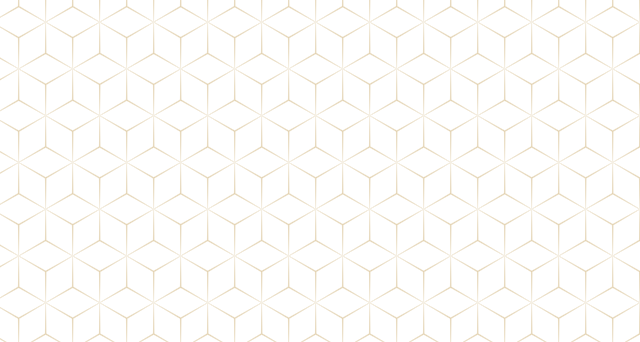
A WebGL 2 fragment shader for this pattern:

```glsl
#version 300 es
precision highp float;
// Tumbling-block cubes in fine beige lines on white, about 12 across by 7.3 rows.
// Each pixel is folded into the hexagonal cell of the nearest six-way crossing,
// where six tapered spokes run from the thin centre to the thicker cell corners.

uniform vec2 u_resolution;
out vec4 fragColor;

// Lengths are fractions of the canvas width.
const float CELL_WIDTH = 0.08438;            // spacing of crossings in a row
const vec2 CROSSING = vec2(0.3667, 0.2806);  // position of one crossing
const float THIN_HALF = 0.00033;             // half line width at a crossing
const float THICK_HALF = 0.00100;            // half line width at a corner
const float JOINT_RADIUS = 0.00145;          // rounding where three lines meet
const float SOFTNESS = 1.25;                 // edge filter, in pixels
const vec3 PAPER = vec3(1.0);
const vec3 LINE = vec3(0.89, 0.825, 0.695);

const float SQRT3 = 1.7320508;

// Offset from the nearest point of a triangular lattice with unit spacing.
vec2 nearestCrossing(vec2 p) {
    vec2 period = vec2(1.0, SQRT3);
    vec2 a = p - period * round(p / period);
    vec2 b = p - period * (floor(p / period) + 0.5);
    return dot(a, a) < dot(b, b) ? a : b;
}

// Mirror the six spokes onto the positive y axis.
vec2 foldSpokes(vec2 q) {
    q = abs(q);
    vec2 normal = vec2(0.5 * SQRT3, -0.5);
    q -= 2.0 * max(dot(q, normal), 0.0) * normal;
    return vec2(abs(q.x), q.y);
}

// Share of the filter width covered by a band, also right for hairlines.
float bandCoverage(float dist, float halfWidth, float blur) {
    vec2 edges = vec2(halfWidth, -halfWidth) - dist;
    vec2 c = clamp(edges / blur + 0.5, 0.0, 1.0);
    return c.x - c.y;
}

void main() {
    vec2 p = gl_FragCoord.xy / u_resolution.x;
    float blur = SOFTNESS / u_resolution.x;

    // Local position, with the spoke along y
    vec2 q = foldSpokes(nearestCrossing((p - CROSSING) / CELL_WIDTH)) * CELL_WIDTH;
    float spokeLength = CELL_WIDTH / SQRT3;
    float along = clamp(q.y / spokeLength, 0.0, 1.0);

    // Tapered spoke
    float ink = bandCoverage(q.x, mix(THIN_HALF, THICK_HALF, along), blur);

    // Rounded three-way joint
    float joint = length(q - vec2(0.0, spokeLength)) - JOINT_RADIUS;
    ink = max(ink, clamp(0.5 - joint / blur, 0.0, 1.0));

    fragColor = vec4(mix(PAPER, LINE, ink), 1.0);
}
```
